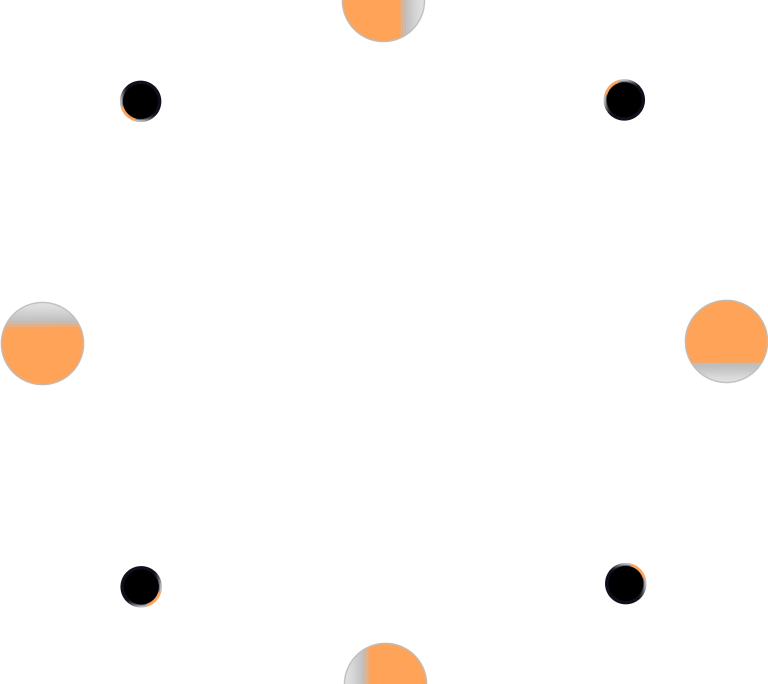
A WebGL 2 fragment shader for this background:

```glsl
#version 300 es
precision highp float;
// Eight beads on a ring over white: large orange discs with silver caps, small black discs with lit rims.

uniform vec2 u_resolution;
out vec4 outColor;

const float PI = 3.14159265;

// Layout, in units of the canvas height
const vec2 RING_CENTER = vec2(0.0007, -0.0007);
const vec2 SMALL_SHIFT = vec2(-0.0019, 0.0);
const vec2 LOW_LEFT_SHIFT = vec2(-0.0013, -0.0026);
const float RING_RADIUS = 0.5;
const float RING_TILT = 0.003;
const float LARGE_RADIUS = 0.0611;
const float SMALL_RADIUS = 0.0303;

// Proportions, relative to each disc
const float CAP_START = 0.41;
const float FIRST_CAP_START = 0.51;
const float LARGE_RIM = 0.965;
const float CORE_RADIUS = 0.84;
const float LIT_ANGLE = 1.25;
const float GLINT_ANGLE = 0.5;

const vec3 WHITE = vec3(1.0);
const vec3 ORANGE = vec3(1.0, 0.64, 0.35);
const vec3 SILVER_DARK = vec3(0.74);
const vec3 SILVER_LIGHT = vec3(0.88);
const vec3 NAVY = vec3(0.07, 0.06, 0.11);
const vec3 BLACK = vec3(0.0);

// Smooth step one pixel wide, rising where x passes edge
float rise(float edge, float x, float pixel) {
    return clamp((x - edge) / pixel + 0.5, 0.0, 1.0);
}

// Thin line centred on x = at
float line(float at, float halfWidth, float x, float pixel) {
    return rise(at - halfWidth, x, pixel) - rise(at + halfWidth, x, pixel);
}

// Orange disc with a silver cap toward +x and a fine silver rim
vec3 cappedDisc(vec2 q, bool isFirst, float pixel) {
    float start = isFirst ? FIRST_CAP_START : CAP_START;
    vec3 silver = mix(SILVER_DARK, SILVER_LIGHT, smoothstep(start, 1.0, q.x));
    vec3 color = mix(ORANGE, silver, rise(start, q.x, pixel));
    if (!isFirst) {
        float streaks = line(CAP_START + 0.04, 0.015, q.x, pixel)
                      + line(CAP_START + 0.11, 0.015, q.x, pixel);
        color = mix(color, ORANGE, 0.55 * streaks);
    }
    return mix(color, SILVER_DARK, 0.85 * rise(LARGE_RIM, length(q), pixel));
}

// Black disc whose rim turns silver, then orange, toward +x
vec3 rimmedDisc(vec2 q, float pixel) {
    float r = length(q);
    float angle = abs(atan(q.y, q.x + 1e-6));
    float lit = 1.0 - smoothstep(0.6 * LIT_ANGLE, 1.35 * LIT_ANGLE, angle);
    float glint = 1.0 - smoothstep(0.85 * GLINT_ANGLE, 1.15 * GLINT_ANGLE, angle);
    vec3 rim = mix(NAVY, SILVER_DARK, lit * smoothstep(CORE_RADIUS - 0.04, 0.95, r));
    rim = mix(rim, ORANGE, glint * rise(CORE_RADIUS + 0.03, r, pixel));
    return mix(BLACK, rim, rise(CORE_RADIUS, r, pixel));
}

void main() {
    vec2 p = (gl_FragCoord.xy - 0.5 * u_resolution) / u_resolution.y - RING_CENTER;
    float pixel = 1.0 / u_resolution.y;
    vec3 color = WHITE;

    // Large and small discs alternate around the ring
    for (int i = 0; i < 8; i++) {
        bool isSmall = i % 2 == 1;
        float theta = float(i) * PI / 4.0 + RING_TILT;
        vec2 outward = vec2(cos(theta), sin(theta));
        vec2 tangent = vec2(-outward.y, outward.x);
        vec2 center = RING_RADIUS * outward;
        if (isSmall) center += SMALL_SHIFT;
        if (i == 5) center += LOW_LEFT_SHIFT;

        // Local frame: caps face clockwise, lit rims face counterclockwise
        float radius = isSmall ? SMALL_RADIUS : LARGE_RADIUS;
        vec2 facing = isSmall ? tangent : -tangent;
        vec2 d = (p - center) / radius;
        vec2 q = vec2(dot(d, facing), dot(d, outward));
        float localPixel = pixel / radius;

        float cover = 1.0 - rise(1.0, length(q), localPixel);
        vec3 disc = isSmall ? rimmedDisc(q, localPixel) : cappedDisc(q, i == 0, localPixel);
        color = mix(color, disc, cover);
    }
    outColor = vec4(color, 1.0);
}
```
